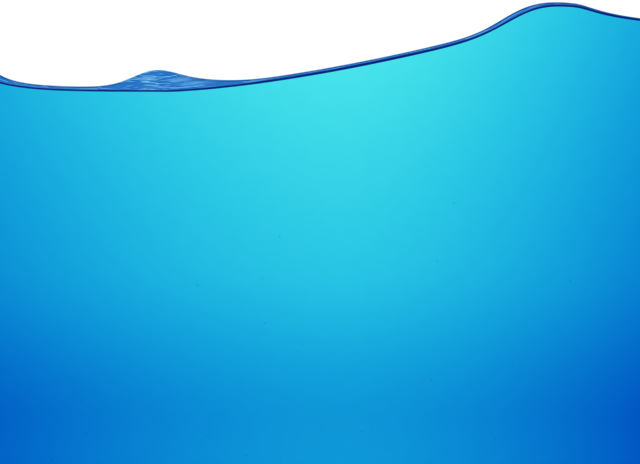
A Shadertoy shader for this background:

```glsl
#define LINE_WIDTH 0.0042
#define BAND_WIDTH 0.0085
#define HUMP_X 0.243
#define HUMP_HEIGHT 0.034
#define CREST_X 0.84
#define LIGHT_X 0.53
#define NAVY vec3(0.01, 0.10, 0.42)
#define BAND_BLUE vec3(0.10, 0.40, 0.75)
#define BAND_PALE vec3(0.48, 0.76, 0.92)

float hash(vec2 p) {
    p = fract(p * vec2(123.34, 345.45));
    p += dot(p, p + 34.35);
    return fract(p.x * p.y);
}

float noise(vec2 p) {
    vec2 cell = floor(p);
    vec2 f = fract(p);
    f = f * f * (3.0 - 2.0 * f);
    vec2 e = vec2(1.0, 0.0);
    return mix(mix(hash(cell), hash(cell + e.xy), f.x),
               mix(hash(cell + e.yx), hash(cell + e.xx), f.x), f.y);
}

float bell(float x, float centre, float width) {
    float t = (x - centre) / width;
    return exp(-t * t);
}

// Depth of the lower waterline, measured down from the top edge
float waterline(float x) {
    float climb = 0.33 * pow(max(x - 0.26, 0.0), 1.5);
    float crest = 0.033 * bell(x, CREST_X, 0.07);
    float past = x - 0.905;
    float fall = 0.3 * (past + sqrt(past * past + 0.0002));
    return 0.197 - climb - crest + fall - 0.018 * exp(-x / 0.05);
}

// Thickness of the glassy band resting on the waterline
float bandThickness(float x) {
    float hump = HUMP_HEIGHT * bell(x, HUMP_X, 0.052) + 0.010 * bell(x, 0.31, 0.06);
    float edge = 0.009 * exp(-x / 0.02);
    float swell = 0.004 * bell(x, 0.8, 0.04);
    return BAND_WIDTH + hump + edge + swell - 0.004 * smoothstep(0.82, 1.0, x);
}

// Light falls off downward and toward both sides
vec3 waterColor(vec2 p) {
    float side = pow(abs(p.x - LIGHT_X) / 0.5, 1.7);
    float g = 0.93 - 0.27 * p.y - 0.10 * smoothstep(0.55, 0.9, p.y);
    g += 0.03 * smoothstep(0.88, 1.0, p.y);
    g -= side * (p.x < LIGHT_X ? 0.185 : 0.275);
    g += 0.006 * (noise(p * vec2(90.0, 65.0)) - 0.5);
    return vec3(0.45 * pow(g, 4.0), g, 0.62 + 0.47 * g - 0.15 * g * g);
}

// Long wavy streaks and bright ripples inside the band
vec3 bandColor(vec2 p, float rise, float thickness) {
    float h = clamp(rise / thickness, 0.0, 1.0);
    float hump = bell(p.x, HUMP_X, 0.07);
    float warp = 2.0 * noise(p * vec2(35.0, 50.0));
    float streak = noise(vec2(p.x * 45.0 + warp, rise * 330.0 + warp));
    float glint = noise(vec2(p.x * 110.0 - rise * 300.0, rise * 480.0 + warp));
    float pale = 0.15 + 0.55 * smoothstep(0.3, 0.8, streak) * mix(0.6, 1.0, hump);
    pale += 0.35 * hump * smoothstep(0.55, 0.85, glint);
    vec3 color = mix(BAND_BLUE, BAND_PALE, pale);
    color = mix(color, NAVY, 0.35 * smoothstep(0.65, 0.9, h) * (1.0 - hump));
    return mix(color, NAVY, 0.5 * smoothstep(0.78, 0.95, p.x));
}

// Sparse tiny motes in the deep water
float motes(vec2 p, float aspect, float px) {
    vec2 q = vec2(p.x * aspect, p.y) * 24.0;
    vec2 cell = floor(q);
    vec2 spot = 0.2 + 0.6 * vec2(hash(cell + 3.1), hash(cell + 7.7));
    float dist = length(fract(q) - spot) / 24.0;
    float present = step(0.96, hash(cell + 11.3)) * step(0.4, p.y);
    return present * (1.0 - smoothstep(0.0012 - px, 0.0012 + px, dist));
}

void mainImage(out vec4 fragColor, in vec2 fragCoord) {
    vec2 uv = fragCoord / iResolution.xy;
    vec2 p = vec2(uv.x, 1.0 - uv.y);
    float px = 1.0 / iResolution.y;

    float rise = waterline(p.x) - p.y;
    float thickness = bandThickness(p.x);

    // Water body below the surface
    vec3 color = waterColor(p);
    color = mix(color, NAVY, 0.2 * motes(p, iResolution.x / iResolution.y, px));

    // Glassy band and its dark underside
    color = mix(color, bandColor(p, rise, thickness), smoothstep(-px, px, rise));
    float lineWidth = LINE_WIDTH * (0.75 + 0.4 * bell(p.x, 0.58, 0.2));
    float line = 1.0 - smoothstep(0.5 * lineWidth - px, 0.5 * lineWidth + px,
                                  abs(rise - 0.3 * lineWidth));
    color = mix(color, NAVY, 0.92 * line);

    // Open white space above
    color = mix(color, vec3(1.0), smoothstep(-px, px, rise - thickness));
    fragColor = vec4(color, 1.0);
}
```
